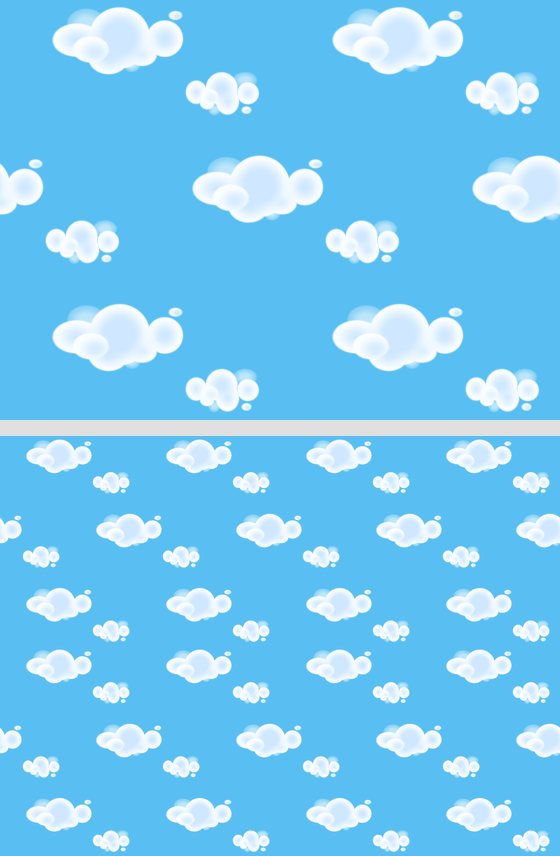
Top, the tile; bottom, the same tile 2 across and 2 down.
This pattern is drawn by a WebGL 1 fragment shader. Its source:

```glsl
precision highp float;
// Staggered rows of large and small glossy clouds on a flat blue sky.
uniform vec2 u_resolution;

const vec3 SKY = vec3(0.35, 0.75, 0.95);
const vec3 SHADE = vec3(0.81, 0.91, 1.0);
const vec3 RIM = vec3(0.985, 0.995, 1.0);

float pixel; // size of one pixel in pattern units

float ellipse(vec2 p, vec2 center, vec2 radius) {
  return (length((p - center) / radius) - 1.0) * min(radius.x, radius.y);
}

float coverage(float d) {
  return 1.0 - smoothstep(-pixel, pixel, d);
}

// Joins a lobe to a body: x is the crisp outline, y a softened depth for shading.
void addLobe(inout vec2 body, vec2 p, vec2 center, vec2 radius, float blend) {
  float d = ellipse(p, center, radius);
  float h = max(blend - abs(body.y - d), 0.0) / blend;
  body = vec2(min(body.x, d), min(body.y, d) - h * h * blend * 0.25);
}

// Translucent puff, fainter at its outer edge.
void paintHaze(inout vec3 color, vec2 p, vec2 center, vec2 radius) {
  float r = length((p - center) / radius);
  float alpha = mix(0.62, 0.3, smoothstep(0.3, 1.0, r));
  color = mix(color, RIM, alpha * coverage(ellipse(p, center, radius)));
}

// Opaque body with a white inner glow.
void paintBody(inout vec3 color, vec2 body, float glow) {
  vec3 fill = mix(RIM, SHADE, smoothstep(0.0, glow, -body.y));
  color = mix(color, fill, coverage(body.x));
}

// Small puff in front, shaded toward its lower right.
void paintPuff(inout vec3 color, vec2 p, vec2 center, vec2 radius, float shade) {
  float r = length((p - center) / radius - vec2(0.25, 0.2));
  vec3 fill = mix(RIM, SHADE, shade * (1.0 - smoothstep(0.1, 1.1, r)));
  color = mix(color, fill, coverage(ellipse(p, center, radius)));
}

void paintLargeCloud(inout vec3 color, vec2 p) {
  paintHaze(color, p, vec2(-0.435, -0.24), vec2(0.26, 0.2));
  paintHaze(color, p, vec2(0.19, 0.325), vec2(0.11, 0.1));
  vec2 body = vec2(10.0);
  addLobe(body, p, vec2(0.02, -0.04), vec2(0.42, 0.42), 0.16);
  addLobe(body, p, vec2(-0.567, -0.01), vec2(0.33, 0.227), 0.16);
  addLobe(body, p, vec2(0.64, -0.03), vec2(0.25, 0.25), 0.16);
  addLobe(body, p, vec2(-0.13, 0.225), vec2(0.28, 0.233), 0.16);
  addLobe(body, p, vec2(0.33, 0.19), vec2(0.2, 0.155), 0.16);
  paintBody(color, body, 0.23);
  paintPuff(color, p, vec2(-0.375, 0.118), vec2(0.245, 0.18), 0.8);
  paintPuff(color, p, vec2(0.787, -0.348), vec2(0.09, 0.06), 1.0);
}

void paintSmallCloud(inout vec3 color, vec2 p) {
  paintHaze(color, p, vec2(0.31, -0.18), vec2(0.16, 0.11));
  paintHaze(color, p, vec2(-0.11, 0.22), vec2(0.08, 0.08));
  vec2 body = vec2(10.0);
  addLobe(body, p, vec2(-0.01, -0.062), vec2(0.22, 0.227), 0.1);
  addLobe(body, p, vec2(-0.357, -0.015), vec2(0.145, 0.16), 0.1);
  addLobe(body, p, vec2(0.35, 0.0), vec2(0.15, 0.15), 0.1);
  addLobe(body, p, vec2(0.07, 0.105), vec2(0.16, 0.187), 0.1);
  addLobe(body, p, vec2(-0.21, 0.125), vec2(0.1, 0.095), 0.1);
  paintBody(color, body, 0.19);
  paintPuff(color, p, vec2(-0.177, 0.045), vec2(0.12, 0.1), 0.5);
  paintPuff(color, p, vec2(0.33, 0.23), vec2(0.065, 0.05), 0.8);
}

void main() {
  // The canvas spans two columns; y runs downward from the top edge.
  vec2 uv = gl_FragCoord.xy / u_resolution;
  vec2 p = vec2(uv.x, 1.0 - uv.y) * vec2(7.68, 5.76);
  pixel = 5.76 / u_resolution.y;

  // Three rows, the middle one shifted by half a column.
  // Both clouds stay clear of the cell edges, so the canvas wraps cleanly.
  float row = floor(p.y / 2.035);
  p.x = mod(p.x - 1.92 * mod(row, 2.0), 3.84);
  p.y -= row * 2.035;

  vec3 color = SKY;
  paintLargeCloud(color, p - vec2(1.62, 0.56));
  paintSmallCloud(color, p - vec2(3.05, 1.28));
  gl_FragColor = vec4(color, 1.0);
}
```
